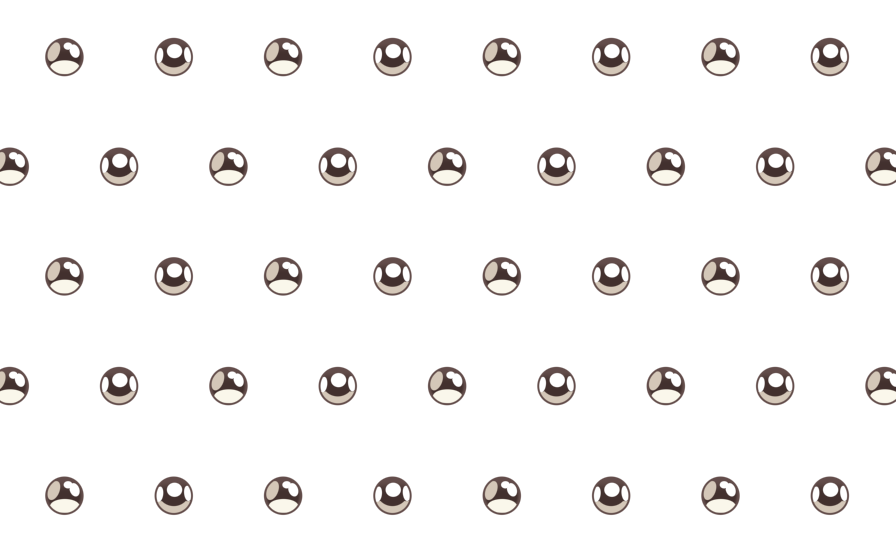
A Shadertoy shader for this pattern:

```glsl
// Staggered rows of small polished metal beads on white, alternating two reflections.
#define PITCH vec2(0.12204, 0.1224)   // bead spacing, in canvas widths
#define FIRST_BEAD vec2(0.0719, 0.0628)
#define BEAD_RADIUS 0.0214
#define RIM_WIDTH 0.10                // in bead radii
#define EDGE_SOFTNESS 0.8             // in pixels
#define PAPER vec3(1.0)
#define METAL_DARK vec3(0.26, 0.19, 0.18)
#define METAL_LIGHT vec3(0.43, 0.34, 0.33)
#define BEIGE vec3(0.83, 0.78, 0.72)
#define CREAM vec3(0.98, 0.97, 0.92)

// Approximate signed distance to an ellipse tilted by an angle.
float ellipse(vec2 p, vec2 center, vec2 radii, float tilt) {
    float c = cos(tilt), s = sin(tilt);
    vec2 q = mat2(c, -s, s, c) * (p - center);
    float k = length(q / radii);
    return k * (k - 1.0) / max(length(q / (radii * radii)), 1e-3);
}

float cover(float dist, float soft) {
    return 1.0 - smoothstep(-soft, soft, dist);
}

// Side-lit bead: beige window, paired highlight, cream floor.
vec3 sideLit(vec3 metal, vec2 p, float inner, float soft) {
    float window = max(ellipse(p, vec2(-0.55, 0.27), vec2(0.29, 0.52), -0.38), inner);
    float glint = min(ellipse(p, vec2(0.19, 0.57), vec2(0.23, 0.19), 0.0),
                      ellipse(p, vec2(0.53, 0.31), vec2(0.25, 0.36), 0.35));
    float bottom = max(ellipse(p, vec2(0.02, -0.53), vec2(0.76, 0.36), 0.0), inner);
    vec3 color = mix(metal, BEIGE, cover(window, soft));
    color = mix(color, CREAM, cover(bottom, soft));
    return mix(color, PAPER, cover(max(glint, inner), soft));
}

// Front-lit bead: round highlight, two side windows, beige crescent floor.
vec3 frontLit(vec3 metal, vec2 p, float inner, float soft) {
    float sides = min(ellipse(p, vec2(-0.74, 0.08), vec2(0.19, 0.40), -0.12),
                      ellipse(p, vec2(0.73, 0.12), vec2(0.19, 0.40), 0.12));
    float glint = ellipse(p, vec2(0.04, 0.31), vec2(0.40, 0.37), 0.0);
    float crescent = max(inner, 0.86 - length(p - vec2(0.0, 0.32)));
    crescent = max(crescent, p.y + 0.28);
    vec3 color = mix(metal, BEIGE, cover(crescent, soft));
    return mix(color, PAPER, cover(min(glint, max(sides, inner)), soft));
}

void mainImage(out vec4 fragColor, in vec2 fragCoord) {
    vec2 uv = fragCoord / iResolution.x;
    float soft = EDGE_SOFTNESS / (iResolution.x * BEAD_RADIUS);

    // Grid cell, with every second row moved half a pitch left
    vec2 grid = (uv - FIRST_BEAD) / PITCH;
    float row = floor(grid.y + 0.5);
    grid.x += 0.5 * mod(row, 2.0);
    float column = floor(grid.x + 0.5);
    vec2 p = (grid - vec2(column, row)) * PITCH / BEAD_RADIUS;

    // Dark metal body, lighter toward the top and rim
    float radius = length(p);
    float inner = radius - (1.0 - RIM_WIDTH);
    float sheen = max(smoothstep(0.15, 0.8, p.y), smoothstep(0.75, 0.95, radius));
    vec3 metal = mix(METAL_DARK, METAL_LIGHT, 0.75 * sheen);

    // Reflections alternate along each row
    vec3 bead = mod(column, 2.0) < 0.5 ? sideLit(metal, p, inner, soft)
                                       : frontLit(metal, p, inner, soft);
    fragColor = vec4(mix(PAPER, bead, cover(radius - 1.0, soft)), 1.0);
}
```
